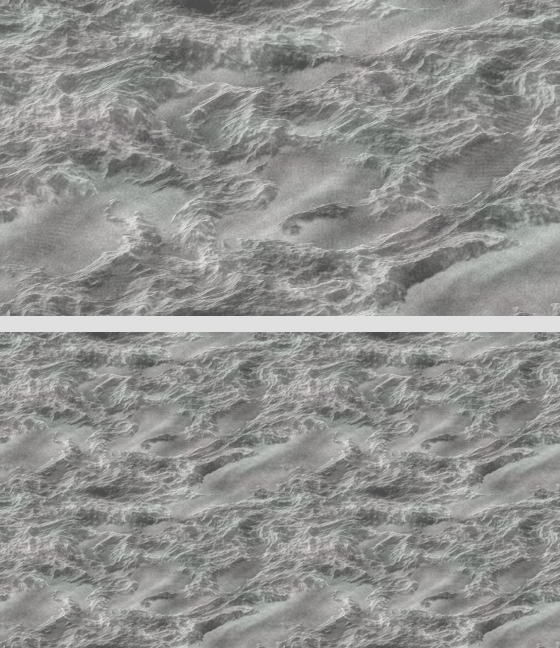
Top: one tile. Bottom: repeated 2 by 2.
A Shadertoy shader for this texture:

```glsl
const float TAU = 6.2831853;
const float LIFT = 0.09;          // how far peaks rise up the canvas
const vec2 CRAG_CELLS = vec2(5.0, 6.0);
const int MARCH_STEPS = 20;

// Random vector in -1..1 on a lattice that wraps after "period" cells
vec2 latticeVector(vec2 cell, vec2 period, int seed) {
    uvec2 c = uvec2(mod(cell, period));
    uint n = c.x + 1031u * c.y + 70001u * uint(seed);
    n = (n ^ 61u) ^ (n >> 16);
    n *= 9u;
    n ^= n >> 4;
    n *= 0x27d4eb2du;
    n ^= n >> 15;
    return vec2(n & 0xffffu, n >> 16) / 32767.5 - 1.0;
}

// Wrapping gradient noise, p in lattice cells
float gradientNoise(vec2 p, vec2 period, int seed) {
    vec2 i = floor(p), f = p - i;
    vec2 u = f * f * f * (f * (f * 6.0 - 15.0) + 10.0);
    vec2 s = vec2(1.0, 0.0);
    float a = dot(latticeVector(i, period, seed), f);
    float b = dot(latticeVector(i + s.xy, period, seed), f - s.xy);
    float c = dot(latticeVector(i + s.yx, period, seed), f - s.yx);
    float d = dot(latticeVector(i + s.xx, period, seed), f - s.xx);
    return mix(mix(a, b, u.x), mix(c, d, u.x), u.y);
}

float tiledNoise(vec2 uv, vec2 cells, int seed) {
    return gradientNoise(uv * cells, cells, seed);
}

// Layered sines bend the straight runs of the lattice
vec2 bend(vec2 uv) {
    vec2 w = sin(TAU * vec2(3.0 * uv.y + uv.x, 2.0 * uv.x - uv.y));
    w += 0.5 * sin(TAU * vec2(5.0 * uv.y - 3.0 * uv.x, 5.0 * uv.x + 2.0 * uv.y) + 1.7);
    return uv + vec2(0.014, 0.009) * w;
}

// Sharp ridges at large scales, broken rock at small ones
float cragHeight(vec2 p, int octaves) {
    vec2 cells = CRAG_CELLS;
    float height = 0.0, amplitude = 0.5;
    for (int i = 0; i < octaves; i++) {
        float n = gradientNoise(p * cells + 0.37 * float(i), cells, i);
        float ridge = i < 3 ? 1.0 - 2.0 * abs(n) : 0.6 + 1.8 * n;
        height += amplitude * ridge;
        amplitude *= 0.38 + 0.16 * clamp(ridge, 0.0, 1.0);
        cells *= 2.0;
    }
    return height;
}

// Oblique view: find the nearest ground point that covers p
vec2 visibleGround(vec2 p, float sandLevel) {
    float reach = LIFT * max(1.05 - sandLevel, 0.0);
    float stride = reach / float(MARCH_STEPS);
    float lastGap = -reach - 0.0001, lag = reach;
    for (int i = 0; i <= MARCH_STEPS; i++) {
        lag = reach - stride * float(i);
        float rise = LIFT * max(cragHeight(p - vec2(0.0, lag), 4) - sandLevel, 0.0);
        float gap = rise - lag;
        if (gap >= 0.0) {
            lag += stride * gap / (gap - lastGap);
            break;
        }
        lastGap = gap;
    }
    return p - vec2(0.0, lag);
}

// Light from the upper left: fine facets plus whole lit and shaded flanks
float rockTone(vec2 ground, float height) {
    vec2 e = vec2(0.0011, 0.0018);
    float slopeX = (cragHeight(ground + vec2(e.x, 0.0), 6) - height) / (e.x * CRAG_CELLS.x);
    float slopeY = (cragHeight(ground + vec2(0.0, e.y), 6) - height) / (e.y * CRAG_CELLS.y);
    float light = 0.55 * slopeX - 0.8 * slopeY;
    vec2 toLight = vec2(-0.018, 0.03);
    float flank = cragHeight(ground - toLight, 2) - cragHeight(ground + toLight, 2);
    return 0.58 + 0.1 * light / sqrt(1.0 + 0.3 * light * light)
         + 0.24 * flank + 0.16 * (height - 0.6);
}

// Soft drifts with fine ripples in their dark hollows
float sandTone(vec2 uv, vec2 slanted) {
    float drift = tiledNoise(slanted, vec2(3.0, 5.0), 21);
    float streak = tiledNoise(slanted, vec2(7.0, 16.0), 22);
    float ripple = sin(TAU * (84.0 * uv.y + 10.0 * uv.x + 5.0 * drift + streak));
    float hollow = smoothstep(0.08, 0.3, -drift);
    return 0.585 + 0.36 * drift + 0.16 * streak + 0.035 * hollow * ripple;
}

vec3 landscape(vec2 uv) {
    vec2 p = bend(uv);
    vec2 slanted = vec2(p.x, p.y - p.x);   // ranges climb to the right
    float range = tiledNoise(slanted, vec2(2.0, 3.0), 11)
                + 0.5 * tiledNoise(slanted, vec2(5.0, 6.0), 12);
    float sandLevel = max(0.5 + 1.2 * range, 0.05);

    vec2 ground = visibleGround(p, sandLevel);
    float height = cragHeight(ground, 6);
    float rockCover = smoothstep(0.0, 0.12, height - sandLevel);
    float tone = mix(sandTone(p, slanted), rockTone(ground, height), rockCover);

    // Broad patches, mottling and grain
    tone += 0.17 * tiledNoise(p, vec2(4.0, 5.0), 31);
    tone += 0.13 * tiledNoise(ground, vec2(9.0, 13.0), 35);
    tone += 0.07 * tiledNoise(uv, vec2(60.0, 48.0), 32);
    tone += 0.10 * tiledNoise(uv, vec2(230.0, 150.0), 33);
    float moss = tiledNoise(p, vec2(5.0, 6.0), 34);
    vec3 tint = vec3(0.997, 1.0, 0.988) + moss * vec3(-0.05, 0.035, -0.005);
    return clamp(tone - 0.005, 0.3, 0.86) * tint;
}

void mainImage(out vec4 fragColor, in vec2 fragCoord) {
    // Two samples per pixel smooth the crest edges
    vec2 shift = vec2(0.25, 0.25);
    vec3 color = landscape((fragCoord + shift) / iResolution.xy)
               + landscape((fragCoord - shift) / iResolution.xy);
    fragColor = vec4(0.5 * color, 1.0);
}
```
